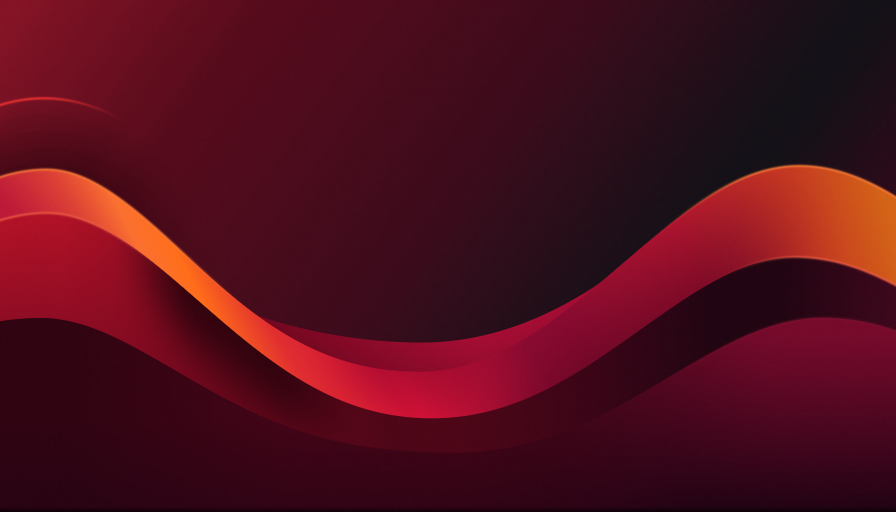
Write a Shadertoy shader that draws this background.

```glsl
#define LINE_WIDTH 0.0028
#define STREAK_COUNT 42.0
#define STREAK_STRENGTH 0.035
#define GRAIN 0.006
#define DIAGONAL 0.42
#define ECHO_BANDS 5.0

float hash(vec2 p) {
    return fract(sin(dot(p, vec2(127.1, 311.7))) * 43758.5453);
}

float noise(float x) {
    float i = floor(x), f = fract(x);
    return mix(hash(vec2(i, 3.0)), hash(vec2(i + 1.0, 3.0)), f * f * (3.0 - 2.0 * f));
}

float linearStep(float a, float b, float x) {
    return clamp((x - a) / (b - a), 0.0, 1.0);
}

void stop(inout vec3 color, vec3 next, float a, float b, float x) {
    color = mix(color, next, linearStep(a, b, x));
}

// Height of a wave from a left crest, through a trough, to a right crest
float wave(float x, vec2 left, vec2 trough, vec2 right, vec2 skew) {
    bool onLeft = x < trough.x;
    vec2 crest = onLeft ? left : right;
    float t = (x - crest.x) / (trough.x - crest.x);
    t += (onLeft ? skew.x : skew.y) * max(t, 0.0) * (1.0 - t);
    return mix(crest.y, trough.y, 0.5 - 0.5 * cos(3.14159 * t));
}

// Signed distance to a curve, in canvas heights
float curveDistance(float d) {
    return d / max(length(vec2(dFdx(d), dFdy(d))) * iResolution.y, 1e-5);
}

float cover(float d) {
    return clamp(0.5 + d * iResolution.y, 0.0, 1.0);
}

float line(float d) {
    float w = max(LINE_WIDTH, 0.7 / iResolution.y);
    return exp(-d * d / (w * w));
}

void mainImage(out vec4 fragColor, in vec2 fragCoord) {
    vec2 p = fragCoord / iResolution.xy;
    float x = p.x, y = p.y;

    // Curves
    float top = wave(x, vec2(0.052, 0.669), vec2(0.469, 0.274), vec2(0.892, 0.676), vec2(0.336, 0.07));
    float under = wave(x, vec2(0.052, 0.584), vec2(0.482, 0.183), vec2(0.888, 0.498), vec2(0.25, 0.17));
    float hill = wave(x, vec2(0.046, 0.379), vec2(0.508, 0.116), vec2(0.918, 0.379), vec2(0.48, 0.18));
    float backX = x - 0.471;
    float back = 0.331 + (backX < 0.0 ? 1.55 : 2.95) * backX * backX;
    float arc = 0.808 - 5.52 * (x - 0.049) * (x - 0.049);
    float topD = curveDistance(y - top);
    float underD = curveDistance(y - under);
    float hillD = curveDistance(y - hill);
    float backD = curveDistance(y - back);
    float arcD = curveDistance(y - arc);

    // Diagonal backdrop with faint streaks
    float s = x + DIAGONAL * (1.0 - y);
    vec3 color = vec3(0.53, 0.08, 0.15);
    stop(color, vec3(0.34, 0.045, 0.11), 0.0, 0.3, s);
    stop(color, vec3(0.24, 0.045, 0.11), 0.3, 0.66, s);
    stop(color, vec3(0.08, 0.065, 0.09), 0.66, 0.95, s);
    stop(color, vec3(0.18, 0.04, 0.10), 1.0, 1.16, s);
    color *= 1.0 + STREAK_STRENGTH * (noise(s * STREAK_COUNT) - 0.5);

    // Shaded echoes under the thin arc
    float depth = linearStep(0.0, 0.16, arc - y);
    float echo = mix(depth, floor(depth * ECHO_BANDS) / ECHO_BANDS, 0.35);
    float echoFade = 1.0 - smoothstep(0.08, 0.27, x);
    color = mix(color, vec3(0.21, 0.02, 0.065), 0.85 * echo * echoFade);
    color = mix(color, vec3(0.86, 0.17, 0.18), line(arcD) * (1.0 - smoothstep(0.04, 0.145, x)));

    // Back ribbon
    vec3 backColor = mix(vec3(0.40, 0.025, 0.11), vec3(0.58, 0.045, 0.18), linearStep(0.29, 0.53, x));
    backColor *= 1.0 + 0.12 * linearStep(0.06, 0.0, back - y);
    float backSpan = step(0.25, x) * step(x, 0.69);
    color = mix(color, backColor, cover(-backD) * backSpan);

    // Main ribbon
    float across = clamp((y - under) / (top - under), 0.0, 1.0);
    float along = x + 0.035 * (across - 0.5);
    vec3 ribbon = vec3(0.74, 0.10, 0.22);
    stop(ribbon, vec3(0.86, 0.25, 0.21), 0.0, 0.07, along);
    stop(ribbon, vec3(0.98, 0.44, 0.19), 0.07, 0.14, along);
    stop(ribbon, vec3(1.0, 0.43, 0.10), 0.14, 0.21, along);
    stop(ribbon, vec3(0.88, 0.18, 0.19), 0.21, 0.32, along);
    stop(ribbon, vec3(0.81, 0.07, 0.21), 0.32, 0.44, along);
    stop(ribbon, vec3(0.54, 0.04, 0.19), 0.46, 0.60, along);
    stop(ribbon, vec3(0.68, 0.08, 0.18), 0.64, 0.77, along);
    stop(ribbon, vec3(0.77, 0.22, 0.13), 0.77, 0.89, along);
    stop(ribbon, vec3(0.83, 0.39, 0.09), 0.89, 1.0, along);
    float fold = smoothstep(0.52, 0.66, x) * (1.0 - smoothstep(0.78, 0.95, x));
    ribbon = mix(ribbon, vec3(0.40, 0.025, 0.14), 0.65 * fold * (1.0 - across));
    ribbon = mix(ribbon, vec3(0.62, 0.04, 0.18), 0.6 * across * smoothstep(0.34, 0.44, x) * (1.0 - smoothstep(0.48, 0.6, x)));
    color = mix(color, ribbon, cover(-topD));
    float topGlow = 1.0 - smoothstep(0.16, 0.28, x) + smoothstep(0.72, 0.86, x);
    color = mix(color, vec3(0.98, 0.48, 0.22), 0.75 * line(topD) * topGlow);

    // Lower band with the ribbon's shadow
    vec3 band = mix(vec3(0.56, 0.05, 0.14), vec3(0.70, 0.07, 0.15), linearStep(hill, under, y));
    stop(band, vec3(0.48, 0.035, 0.12), 0.07, 0.22, x);
    stop(band, vec3(0.30, 0.025, 0.09), 0.22, 0.44, x);
    stop(band, vec3(0.23, 0.02, 0.09), 0.52, 0.66, x);
    stop(band, vec3(0.13, 0.02, 0.07), 0.66, 0.80, x);
    stop(band, vec3(0.24, 0.03, 0.11), 0.87, 1.0, x);
    float shade = smoothstep(0.12, 0.22, x) * (1.0 - smoothstep(0.30, 0.42, x));
    band = mix(band, vec3(0.17, 0.01, 0.05), 0.9 * shade * exp(-pow(underD / 0.09, 2.0)));
    color = mix(color, band, cover(-underD));
    float underGlow = 1.0 - smoothstep(0.10, 0.19, x) + smoothstep(0.80, 0.92, x);
    color = mix(color, vec3(0.93, 0.36, 0.27), 0.7 * line(underD) * underGlow);

    // Foreground hill
    vec3 ground = mix(vec3(0.19, 0.015, 0.07), vec3(0.26, 0.02, 0.09), linearStep(0.08, 0.32, x));
    ground = mix(ground, vec3(0.46, 0.04, 0.17), smoothstep(0.58, 0.88, x));
    ground = mix(vec3(0.13, 0.012, 0.075), ground, linearStep(0.0, 0.34, y + 0.16 * (1.0 - smoothstep(0.5, 0.8, x))));
    color = mix(color, ground, cover(-hillD));
    color = mix(color, vec3(0.55, 0.08, 0.20), 0.4 * line(hillD) * smoothstep(0.70, 0.88, x));

    // Dark lower rim and fine grain
    color *= mix(0.45, 1.0, smoothstep(0.0, 0.012, y));
    color += GRAIN * (hash(floor(p * vec2(512.0, 292.0))) - 0.5);
    fragColor = vec4(clamp(color, 0.0, 1.0), 1.0);
}
```
